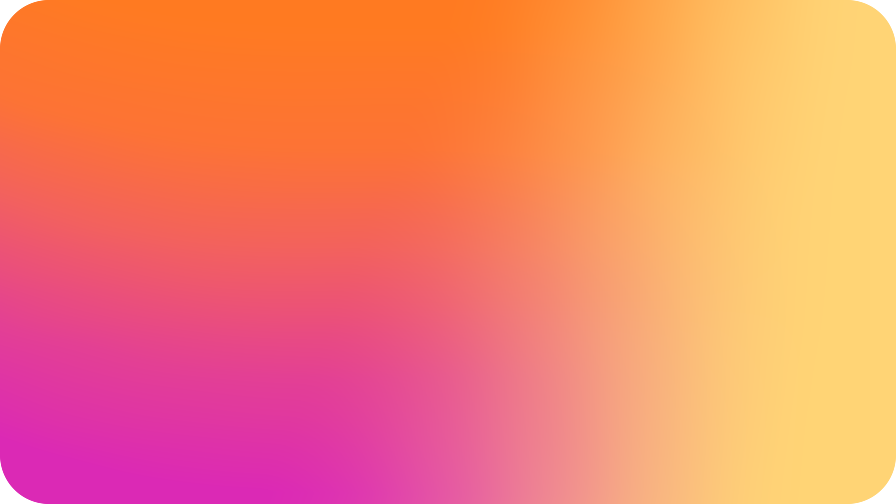
A Shadertoy shader for this background:

```glsl
// Rounded panel with a soft magenta, coral, orange and golden gradient.

const vec3 MAGENTA = vec3(0.86, 0.16, 0.71);
const vec3 PINK    = vec3(0.89, 0.25, 0.58);
const vec3 CORAL   = vec3(0.95, 0.38, 0.37);
const vec3 TANGERINE = vec3(0.99, 0.45, 0.21);
const vec3 ORANGE  = vec3(1.00, 0.48, 0.13);
const vec3 GOLD    = vec3(1.00, 0.83, 0.46);
const vec3 PAPER   = vec3(1.0);
const float CORNER_RADIUS = 0.097;

// Pseudo-random unit gradient for a lattice cell
vec2 cellGradient(vec2 cell) {
    float angle = 6.2832 * fract(sin(dot(cell, vec2(127.1, 311.7))) * 43758.5);
    return vec2(cos(angle), sin(angle));
}

// Gradient noise, roughly -0.7 to 0.7
float gradientNoise(vec2 p) {
    vec2 cell = floor(p), f = fract(p);
    vec2 u = f * f * f * (f * (f * 6.0 - 15.0) + 10.0);
    float a = dot(cellGradient(cell), f);
    float b = dot(cellGradient(cell + vec2(1, 0)), f - vec2(1, 0));
    float c = dot(cellGradient(cell + vec2(0, 1)), f - vec2(0, 1));
    float d = dot(cellGradient(cell + vec2(1, 1)), f - vec2(1, 1));
    return mix(mix(a, b, u.x), mix(c, d, u.x), u.y);
}

// Signed distance to a rounded box centred on the origin
float roundedBox(vec2 p, vec2 halfSize, float radius) {
    vec2 q = abs(p) - halfSize + radius;
    return length(max(q, 0.0)) + min(max(q.x, q.y), 0.0) - radius;
}

// Linear position between two stops, clamped
float ramp(float a, float b, float x) {
    return clamp((x - a) / (b - a), 0.0, 1.0);
}

// Vertical blend from magenta to orange
vec3 sunsetRamp(float t) {
    vec3 color = mix(MAGENTA, PINK, ramp(0.02, 0.25, t));
    color = mix(color, CORAL, ramp(0.25, 0.50, t));
    color = mix(color, TANGERINE, ramp(0.50, 0.70, t));
    return mix(color, ORANGE, ramp(0.70, 0.95, t));
}

// Share of gold; its edge leans to the right towards the top
float goldAmount(vec2 uv) {
    float start = mix(0.28, 0.50, uv.y);
    float end = mix(0.90, 0.97, uv.y);
    return smoothstep(start, end, uv.x);
}

void mainImage(out vec4 fragColor, in vec2 fragCoord) {
    vec2 uv = fragCoord / iResolution.xy;
    float aspect = iResolution.x / iResolution.y;

    // Faint streaks bend the colour bands
    vec2 warped = uv + 0.008 * vec2(gradientNoise(uv * vec2(11.0, 4.0)),
                                    gradientNoise(uv * vec2(5.0, 13.0) + 7.3));

    // Bands dip towards the left edge
    float leftReach = max(0.35 - warped.x, 0.0);
    float height = warped.y - 0.9 * leftReach * leftReach;
    vec3 color = mix(sunsetRamp(height), GOLD, goldAmount(warped));

    // Rounded corners
    vec2 halfSize = 0.5 * vec2(aspect, 1.0);
    float edge = roundedBox((uv - 0.5) * vec2(aspect, 1.0), halfSize, CORNER_RADIUS);
    float pixel = 1.0 / iResolution.y;
    color = mix(color, PAPER, smoothstep(-0.5 * pixel, 0.5 * pixel, edge));

    fragColor = vec4(color, 1.0);
}
```
